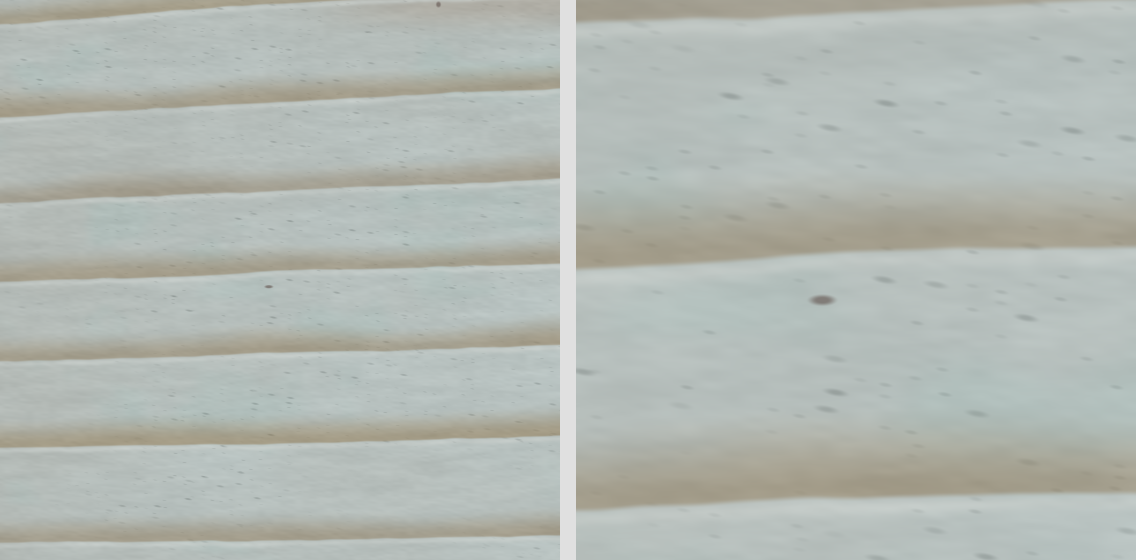
Left: the whole. Right: its middle third, enlarged.
This texture is drawn by a WebGL 2 fragment shader. Its source:

```glsl
#version 300 es
precision highp float;
// Pale weathered softwood: seven gently tilted growth rings over a grey-green body.
// Each ring is a tan ramp that ends in a crisp lower edge with a bright lip below it;
// stretched value noise adds grain and tint, and hashed cells scatter dark flecks.
uniform vec2 u_resolution;
out vec4 outColor;

const int RING_COUNT = 7;
const float FIRST_RING = 0.034;      // height of the lowest edge at the left side
const float RING_SPACING = 0.154;
const float SPACING_SWAY = 0.016;    // uneven growth between rings
const float BASE_SLOPE = 0.012;
const float SLOPE_GAIN = 0.0075;     // upper rings tilt more
const float EDGE_WOBBLE = 0.005;
const float EDGE_SOFTNESS = 0.0022;
const float TAN_WIDTH = 0.052;
const float LIP_WIDTH = 0.0045;
const float GRAIN_AMOUNT = 0.055;
const float FLECK_AMOUNT = 0.11;

const vec3 BODY_WARM = vec3(0.700, 0.722, 0.705);
const vec3 BODY_COOL = vec3(0.724, 0.766, 0.760);
const vec3 MINT_TINT = vec3(0.675, 0.745, 0.730);
const vec3 RING_TAN = vec3(0.635, 0.600, 0.510);
const vec3 RING_GREY = vec3(0.625, 0.605, 0.555);
const vec3 LIP_COLOR = vec3(0.785, 0.808, 0.795);
const vec3 BLUSH = vec3(0.680, 0.660, 0.620);
const vec3 KNOT_COLOR = vec3(0.400, 0.350, 0.330);

float hash(vec2 p) {
  return fract(sin(dot(p, vec2(127.1, 311.7))) * 43758.5453);
}

float noise(vec2 p) {
  vec2 cell = floor(p), f = fract(p);
  f = f * f * (3.0 - 2.0 * f);
  float low = mix(hash(cell), hash(cell + vec2(1.0, 0.0)), f.x);
  float high = mix(hash(cell + vec2(0.0, 1.0)), hash(cell + vec2(1.0)), f.x);
  return mix(low, high, f.y);
}

float fbm(vec2 p) {
  float sum = 0.0, weight = 0.5;
  for (int i = 0; i < 4; i++) {
    sum += weight * noise(p);
    p = p * 2.03 + 17.3;
    weight *= 0.5;
  }
  return sum / 0.9375;
}

// Height of a ring's lower edge at position x
float ringEdge(float ring, float x) {
  float y = FIRST_RING + RING_SPACING * ring + SPACING_SWAY * sin(ring * 1.0472);
  y += x * (BASE_SLOPE + SLOPE_GAIN * ring);
  y += 0.007 * (ring - 2.5) * x * (1.0 - x);
  y += EDGE_WOBBLE * (noise(vec2(x * 6.0, ring * 7.0)) - 0.5);
  return y + 0.0022 * (noise(vec2(x * 32.0, ring * 5.0 + 2.0)) - 0.5);
}

// Short slanted pore marks, one candidate per cell
float flecks(vec2 p, vec2 grid, float density) {
  vec2 q = vec2(p.x, p.y + 0.16 * p.x) * grid;
  vec2 cell = floor(q);
  float chance = hash(cell + 3.7);
  vec2 center = 0.35 + 0.3 * vec2(hash(cell + 11.1), hash(cell + 23.9));
  vec2 offset = (fract(q) - center) / vec2(0.32, 0.27);
  float mark = 1.0 - smoothstep(0.15, 1.0, length(offset));
  return mark * step(1.0 - density, chance) * (0.35 + 0.65 * hash(cell + 41.3));
}

float knot(vec2 p, vec2 center, vec2 radius) {
  return 1.0 - smoothstep(0.3, 1.0, length((p - center) / radius));
}

void main() {
  vec2 p = gl_FragCoord.xy / u_resolution;
  vec2 along = vec2(p.x, p.y - 0.03 * p.x);
  float broad = fbm(p * vec2(3.0, 7.0) + 4.0);
  float streak = fbm(along * vec2(13.0, 75.0));
  float fine = noise(vec2(p.x, p.y + 0.12 * p.x) * vec2(75.0, 230.0));

  // Body: warmer on the left, cooler on the right, with faint mint stains
  float coolness = 0.18 + 0.42 * p.x + 1.1 * (broad - 0.5) + 0.3 * (1.0 - p.y);
  vec3 color = mix(BODY_WARM, BODY_COOL, clamp(coolness, 0.0, 1.0));
  float stain = smoothstep(0.58, 0.78, fbm(p * vec2(5.0, 8.0) + 31.0));
  color = mix(color, MINT_TINT, 0.55 * stain);
  float blush = smoothstep(0.93, 0.99, p.y) * smoothstep(0.45, 0.8, p.x);
  color = mix(color, BLUSH, 0.75 * blush);

  // Rings: soft tan ramp above each edge, bright lip just below
  float tanMask = 0.0, lipMask = 0.0;
  float ringTone = 0.0;
  for (int i = 0; i < RING_COUNT; i++) {
    float ring = float(i);
    float d = p.y - ringEdge(ring, p.x);
    float vary = noise(vec2(p.x * 4.0, ring * 9.0 + 1.0));
    float width = TAN_WIDTH * (0.82 + 0.4 * vary) + 0.012 * (streak - 0.5);
    float ramp = 1.0 - smoothstep(0.004, width, d);
    float mask = smoothstep(-EDGE_SOFTNESS, EDGE_SOFTNESS, d) * ramp;
    tanMask = max(tanMask, mask * (0.78 + 0.22 * vary));
    ringTone += step(0.001, mask) * (0.25 + 0.75 * hash(vec2(ring, 6.0)));
    float lip = (d + 0.0055) / LIP_WIDTH;
    lipMask = max(lipMask, exp(-lip * lip) * (0.45 + 0.55 * vary));
  }
  color = mix(color, mix(RING_GREY, RING_TAN, clamp(ringTone, 0.0, 1.0)), tanMask);
  color = mix(color, LIP_COLOR, 0.75 * lipMask);

  // Grain, pores and two small knots
  color += GRAIN_AMOUNT * (streak - 0.5) + 0.022 * (fine - 0.5);
  float pores = flecks(p, vec2(34.0, 95.0), 0.10) + 0.6 * flecks(p + 0.37, vec2(58.0, 150.0), 0.14);
  color -= FLECK_AMOUNT * pores * (1.0 - 0.6 * tanMask) * smoothstep(0.3, 0.6, broad);
  float knots = knot(p, vec2(0.480, 0.488), vec2(0.010, 0.004));
  knots = max(knots, knot(p, vec2(0.783, 0.992), vec2(0.006, 0.007)));
  color = mix(color, KNOT_COLOR, 0.65 * knots);
  outColor = vec4(clamp(color, 0.0, 1.0), 1.0);
}
```
